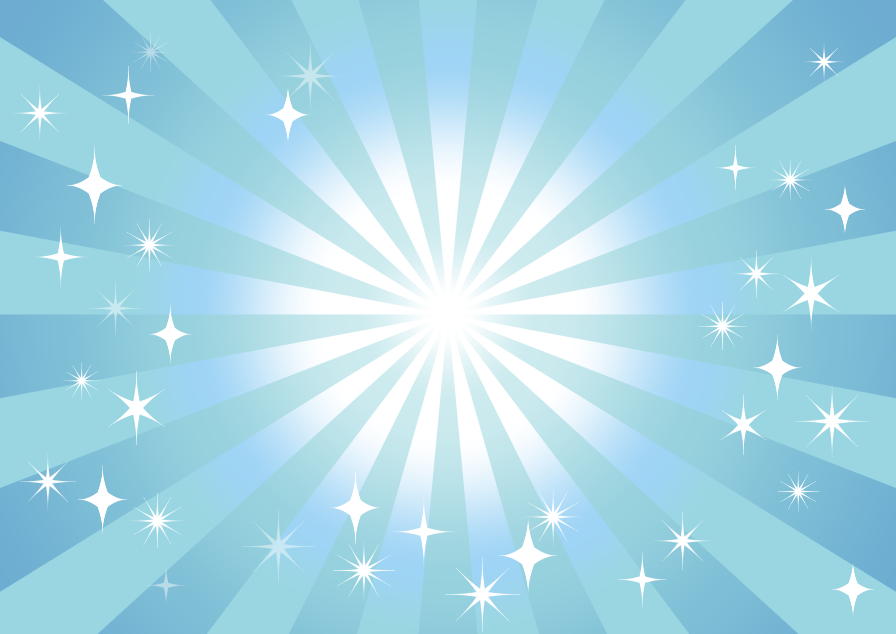
A Shadertoy shader for this background:

```glsl
// Blue and teal sunburst with a white core and sparkles scattered around the border.

const float PI = 3.14159265;
const vec2  CENTER = vec2(0.0, 0.004);     // burst centre, in canvas heights
const float RAY_PAIRS = 17.0;
const float CORE_RADIUS = 0.07;

const vec3 WHITE      = vec3(1.0);
const vec3 SKY_BLUE   = vec3(0.62, 0.83, 0.96);
const vec3 LIGHT_CYAN = vec3(0.605, 0.84, 0.885);
const vec3 PALE_TEAL  = vec3(0.80, 0.92, 0.935);
const vec3 MID_TEAL   = vec3(0.59, 0.82, 0.87);
const vec3 DEEP_TEAL  = vec3(0.50, 0.75, 0.84);
const vec3 EDGE_BLUE  = vec3(0.43, 0.68, 0.82);

const int   STAR_COUNT = 37;
const float STAR_START = 0.60 * PI;        // arc leaves the top centre clear
const float STAR_END   = 2.27 * PI;
const vec2  STAR_BAND  = vec2(0.60, 0.92); // share of the way to the border
const vec2  STAR_SIZE  = vec2(0.035, 0.066);

float hash(float n) {
    return fract(sin(n * 78.233 + 3.7) * 4375.85);
}

// Radial gradient of the bright rays
vec3 brightRay(float r) {
    vec3 c = mix(WHITE, SKY_BLUE, smoothstep(0.19, 0.41, r));
    return mix(c, LIGHT_CYAN, smoothstep(0.40, 0.51, r));
}

// Radial gradient of the shaded rays
vec3 shadedRay(float r) {
    vec3 c = mix(WHITE, PALE_TEAL, smoothstep(0.0, 0.15, r));
    c = mix(c, MID_TEAL, smoothstep(0.15, 0.44, r));
    c = mix(c, DEEP_TEAL, smoothstep(0.42, 0.62, r));
    return mix(c, EDGE_BLUE, smoothstep(0.58, 0.82, r));
}

// Coverage of a star with tapered, concave points
float star(vec2 p, float points, float size, float width, float pixel) {
    float sector = 2.0 * PI / points;
    float angle = atan(p.x, p.y);
    float folded = mod(angle + 0.5 * sector, sector) - 0.5 * sector;
    vec2 q = length(p) * vec2(cos(folded), abs(sin(folded)));
    float taper = max(1.0 - q.x / size, 0.0);
    float edge = q.y - width * size * taper * taper;
    return smoothstep(pixel, -pixel, edge) * step(q.x, size);
}

// Four-point sparkles alternate with thin many-point stars
float sparkle(vec2 p, float index, float size, float pixel) {
    float kind = mod(index, 4.0);
    if (kind < 0.5) return star(p, 8.0, size * 0.9, 0.09, pixel);
    if (kind < 1.5) return star(p * vec2(1.4, 1.0), 4.0, size, 0.34, pixel);
    if (kind < 2.5) return star(p, 12.0, size * 0.75, 0.07, pixel);
    return star(p * vec2(1.15, 1.0), hash(index) < 0.5 ? 4.0 : 6.0, size * 0.9, 0.15, pixel);
}

// Position along an arc that follows the rectangular border
vec2 starPosition(float index, float aspect) {
    float along = (index + 0.3 + 0.4 * hash(index)) / float(STAR_COUNT);
    float angle = mix(STAR_START, STAR_END, along);
    vec2 dir = vec2(cos(angle), sin(angle));
    vec2 border = dir / max(abs(dir.x), abs(dir.y));
    float depth = mix(STAR_BAND.x, STAR_BAND.y, fract(index * 0.618 + 0.5));
    return 0.5 * vec2(aspect, 1.0) * border * depth;
}

void mainImage(out vec4 fragColor, in vec2 fragCoord) {
    float pixel = 1.0 / iResolution.y;
    float aspect = iResolution.x * pixel;
    vec2 p = (fragCoord - 0.5 * iResolution.xy) * pixel;

    // Rays, with edges smoothed by their width on the canvas
    vec2 d = p - CENTER;
    float r = length(d);
    float wave = sin(RAY_PAIRS * atan(d.y, d.x + 1e-6));
    float ray = smoothstep(-0.7 * pixel, 0.7 * pixel, wave * r / RAY_PAIRS);
    vec3 color = mix(shadedRay(r), brightRay(r), ray);

    // Glowing core
    color = mix(color, WHITE, 1.0 - smoothstep(0.0, CORE_RADIUS, r));

    // Sparkles, some of them faint
    for (int i = 0; i < STAR_COUNT; i++) {
        float index = float(i);
        vec2 q = p - starPosition(index, aspect);
        float size = mix(STAR_SIZE.x, STAR_SIZE.y, hash(index + 50.0));
        float opacity = hash(index + 90.0) < 0.35 ? 0.45 : 1.0;
        color = mix(color, WHITE, opacity * sparkle(q, index, size, 0.7 * pixel));
    }

    fragColor = vec4(color, 1.0);
}
```
